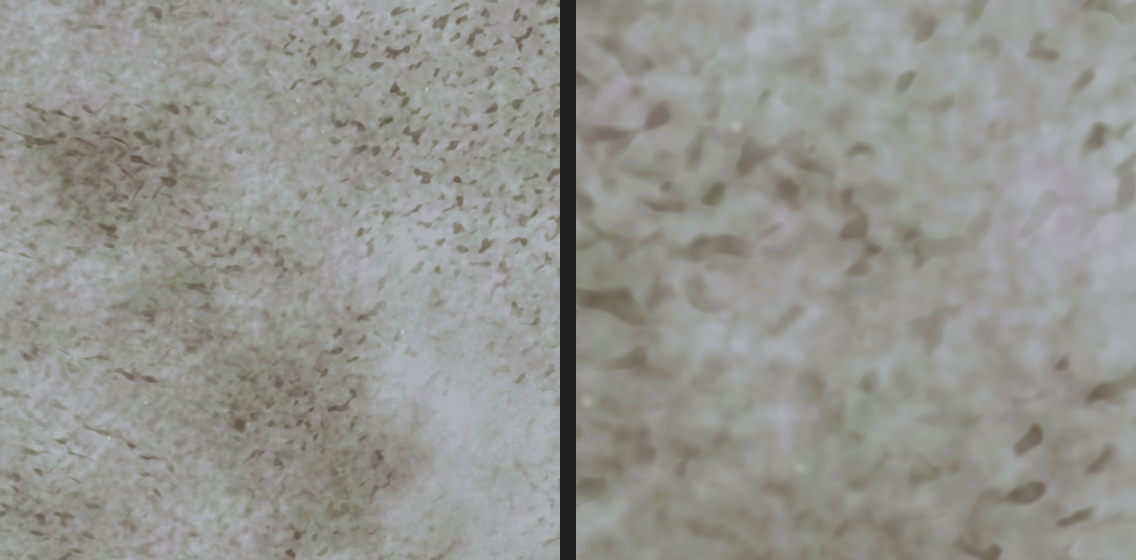
Left: the whole. Right: its middle third, enlarged.
This texture is drawn by a WebGL 1 fragment shader. Its source:

```glsl
precision highp float;
// Weathered pale stone with soft olive-brown stains, small dark pits and faint tints.

uniform vec2 u_resolution;

vec2 hash2(vec2 p) {
  vec3 q = fract(vec3(p.xyx) * vec3(0.1031, 0.1030, 0.0973));
  q += dot(q, q.yzx + 33.33);
  return fract((q.xx + q.yz) * q.zy);
}

float cornerSlope(vec2 cell, vec2 offset) {
  return dot(hash2(cell + 100.0) * 2.0 - 1.0, offset);
}

// Gradient noise, centred on zero
float noise(vec2 p) {
  vec2 i = floor(p), f = fract(p);
  vec2 w = f * f * f * (f * (f * 6.0 - 15.0) + 10.0);
  vec2 e = vec2(1.0, 0.0);
  float low = mix(cornerSlope(i, f), cornerSlope(i + e.xy, f - e.xy), w.x);
  float high = mix(cornerSlope(i + e.yx, f - e.yx), cornerSlope(i + e.xx, f - e.xx), w.x);
  return mix(low, high, w.y);
}

float fbm(vec2 p) {
  float sum = 0.0, amp = 1.0;
  for (int k = 0; k < 4; k++) {
    sum += amp * noise(p);
    p = mat2(1.6, 1.2, -1.2, 1.6) * p + 7.3;
    amp *= 0.55;
  }
  return sum;
}

vec2 rotate(vec2 p, float angle) {
  float c = cos(angle), s = sin(angle);
  return vec2(c * p.x + s * p.y, c * p.y - s * p.x);
}

// Soft elliptical region: 1 inside, 0 outside
float patchMask(vec2 p, vec2 centre, vec2 radius, float angle) {
  return 1.0 - smoothstep(0.45, 1.25, length(rotate(p - centre, angle) / radius));
}

// Dark flecks, stretched along the given angle
float pits(vec2 p, float angle, vec2 frequency, float threshold) {
  vec2 q = rotate(p, angle) * frequency;
  q += 0.35 * vec2(noise(q * 0.7 + 31.0), noise(q * 0.7 + 57.0));
  float n = noise(q) + 0.4 * noise(q * 1.9 + 13.0);
  return smoothstep(threshold, threshold + 0.36, n);
}

// Rare pale grains, at most one per cell
float grains(vec2 p, float count) {
  vec2 cell = floor(p * count), pick = hash2(cell + 300.0);
  vec2 centre = 0.3 + 0.4 * hash2(cell + 500.0);
  float d = length(fract(p * count) - centre);
  return step(0.99, pick.x) * (1.0 - smoothstep(0.0, 0.28, d)) * pick.y;
}

// Stone colour from dark pit (-3) to pale surface (1.4)
vec3 stoneColour(float tone) {
  vec3 c = mix(vec3(0.38, 0.34, 0.28), vec3(0.49, 0.465, 0.42), clamp((tone + 3.6) / 1.85, 0.0, 1.0));
  c = mix(c, vec3(0.54, 0.535, 0.48), clamp((tone + 1.75) / 0.75, 0.0, 1.0));
  c = mix(c, vec3(0.56, 0.56, 0.535), clamp((tone + 1.0) / 0.52, 0.0, 1.0));
  c = mix(c, vec3(0.60, 0.60, 0.57), clamp((tone + 0.48) / 0.53, 0.0, 1.0));
  c = mix(c, vec3(0.62, 0.63, 0.63), clamp((tone - 0.05) / 0.59, 0.0, 1.0));
  return mix(c, vec3(0.68, 0.69, 0.71), clamp((tone - 0.64) / 0.96, 0.0, 1.0));
}

void main() {
  vec2 uv = gl_FragCoord.xy / u_resolution;
  vec2 warped = uv + 0.10 * vec2(fbm(uv * 7.0 + 3.0), fbm(uv * 7.0 + 19.0));

  // Broad stains and clean areas
  float stain = patchMask(warped, vec2(0.22, 0.67), vec2(0.18, 0.14), -0.3);
  stain = max(stain, 0.85 * patchMask(warped, vec2(0.33, 0.44), vec2(0.20, 0.09), -0.8));
  stain = max(stain, patchMask(warped, vec2(0.53, 0.25), vec2(0.20, 0.18), -0.7));
  stain = max(stain, patchMask(warped, vec2(0.60, 0.13), vec2(0.16, 0.13), 0.2));
  float clean = patchMask(warped, vec2(0.85, 0.22), vec2(0.19, 0.30), 0.25);
  clean = max(clean, 0.8 * patchMask(warped, vec2(0.70, 0.50), vec2(0.12, 0.10), -0.6));
  float pitted = patchMask(warped, vec2(0.86, 0.82), vec2(0.36, 0.28), -0.6);
  float rough = 1.0 - 0.65 * clean;

  // Cloudy surface and fine mottling
  float tone = 0.50 - 1.45 * stain + 0.75 * clean - 0.10 * pitted;
  tone += 1.6 * fbm(uv * 4.5 + 41.0);
  tone += rough * (1.6 * noise(rotate(uv, 0.5) * vec2(36.0, 50.0)) + 1.2 * noise(uv * 80.0));
  tone += 0.4 * noise(uv * 150.0);

  // Pits: round and slanted at upper right, flatter at lower left
  float cluster = smoothstep(-0.3, 0.35, fbm(uv * 6.0 + 71.0) + 0.4 * pitted);
  float slanted = pits(uv, 0.6, vec2(40.0, 56.0), 0.07 - 0.03 * pitted);
  float level = pits(uv + 5.0, -0.3, vec2(27.0, 54.0), 0.08);
  float leftSide = 1.0 - smoothstep(0.25, 0.65, uv.x);
  float pit = mix(slanted, max(level, 0.5 * slanted), leftSide);
  tone -= pit * rough * (0.8 + 1.9 * cluster);

  // Faint green and lilac tints, then pale grains
  vec3 colour = stoneColour(tone);
  float tint = fbm(uv * 9.0 + 83.0) + 0.5 * noise(uv * 45.0 + 9.0);
  colour += 0.026 * tint * vec3(-0.5, 0.6, -0.6);
  colour += 0.16 * grains(uv, 48.0) * rough;
  gl_FragColor = vec4(colour, 1.0);
}
```
